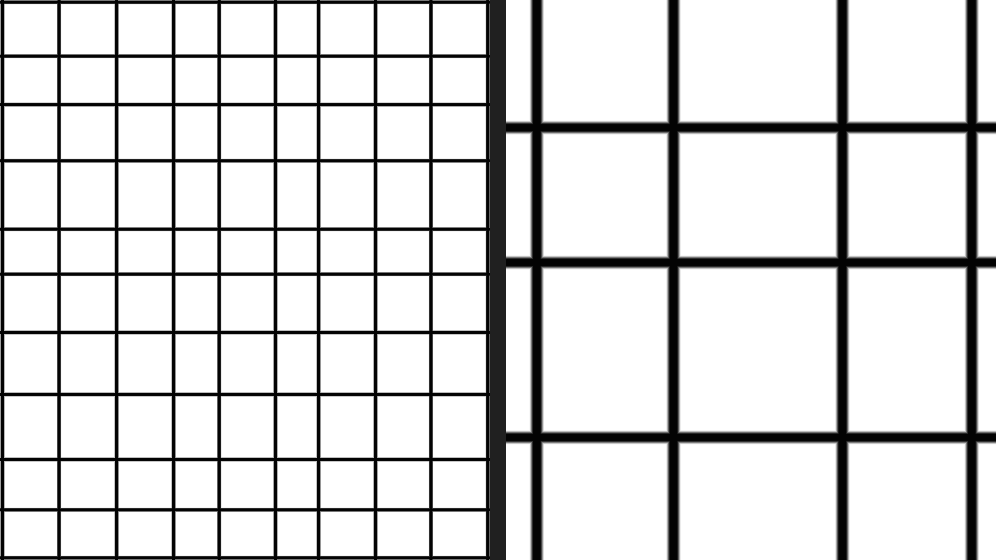
Left: the whole. Right: its middle third, enlarged.
Reproduce this pattern procedurally as a WebGL 2 fragment shader.

```glsl
#version 300 es
precision highp float;

uniform vec2 u_resolution;
out vec4 outColor;

// Uneven rule positions, as fractions of the canvas
const float columns[10] = float[10](
  0.0050, 0.1205, 0.2380, 0.3543, 0.4473, 0.5622, 0.6502, 0.7664, 0.8795, 0.9955);
const float rows[11] = float[11](
  0.0039, 0.0896, 0.1795, 0.2956, 0.4063, 0.5104, 0.5907, 0.7129, 0.8132, 0.8997, 0.9961);

// Soft-edged coverage of a rule, measured in canvas widths
float ruleInk(float dist, float halfWidth) {
  float soft = max(0.0016, 0.6 / u_resolution.x);
  return 1.0 - smoothstep(halfWidth - soft, halfWidth + soft, dist);
}

void main() {
  vec2 uv = gl_FragCoord.xy / u_resolution;
  float aspect = u_resolution.y / u_resolution.x;

  // Distance to the nearest vertical and horizontal rule
  vec2 nearest = vec2(1.0);
  for (int i = 0; i < 10; i++) nearest.x = min(nearest.x, abs(uv.x - columns[i]));
  for (int i = 0; i < 11; i++) nearest.y = min(nearest.y, abs(uv.y - rows[i]) * aspect);

  // Vertical rules are slightly heavier
  float ink = max(ruleInk(nearest.x, 0.0037), ruleInk(nearest.y, 0.0035));

  vec3 paper = vec3(1.0);
  vec3 black = vec3(0.01);
  outColor = vec4(mix(paper, black, ink), 1.0);
}
```
